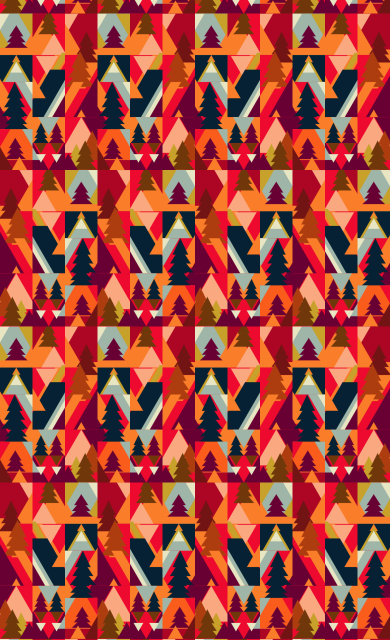
This pattern is drawn by a WebGL 2 fragment shader. Its source:

```glsl
#version 300 es
precision highp float;
// A forest of flat triangles, stepped fir trees and slanted bars in warm colours.
// Three columns of shapes make one tile; every second row of tiles is mirrored.
// Each column is painted back to front with antialiased distance functions.

uniform vec2 u_resolution;
out vec4 fragColor;

const float TILES_ACROSS = 4.0;
const float COLUMNS = 3.0;        // columns in one tile
const float TILE_HEIGHT = 4.808;  // in column widths
const float TOP_OFFSET = 0.423;   // first full row below the top edge
const float SLANT = 0.577;        // run over rise of a 60 degree edge

const vec3 SCARLET = vec3(0.93, 0.04, 0.18);
const vec3 CRIMSON = vec3(0.68, 0.02, 0.14);
const vec3 PLUM    = vec3(0.41, 0.00, 0.20);
const vec3 MAROON  = vec3(0.45, 0.08, 0.08);
const vec3 ORANGE  = vec3(0.98, 0.49, 0.16);
const vec3 FLAME   = vec3(0.98, 0.36, 0.11);
const vec3 PEACH   = vec3(0.98, 0.66, 0.50);
const vec3 CREAM   = vec3(0.91, 0.90, 0.76);
const vec3 SAGE    = vec3(0.62, 0.71, 0.66);
const vec3 GOLD    = vec3(0.78, 0.63, 0.16);
const vec3 RUST    = vec3(0.68, 0.24, 0.06);
const vec3 BROWN   = vec3(0.44, 0.22, 0.04);
const vec3 NAVY    = vec3(0.02, 0.13, 0.20);

vec2 p;       // place in the column, y downwards
vec3 paint;   // colour so far
float soft;   // edge width

void fill(vec3 ink, float d) {
  paint = mix(paint, ink, 1.0 - smoothstep(-soft, soft, d));
}

// Triangle distance from its apex; a negative height points it down.
float triangle(vec2 apex, float h, float w) {
  float t = (p.y - apex.y) / h;
  float side = (abs(p.x - apex.x) - w * t) * abs(h) / length(vec2(h, w));
  return max(side, (t - 1.0) * abs(h));
}

void tri(vec3 ink, float x, float y, float h) {
  fill(ink, triangle(vec2(x, y), h, abs(h) * SLANT));
}

// Fir tree: three overlapping tiers, wider towards the foot.
void tree(vec3 ink, float x, float y, float h, float w) {
  float d = 9.0;
  for (int i = 0; i < 3; i++) {
    float k = float(i);
    d = min(d, triangle(vec2(x, y + 0.26 * k * h), 0.48 * h, w * (0.6 + 0.2 * k)));
  }
  fill(ink, d);
}

// Slanted bar between two heights, leaning right towards its top.
void bar(vec3 ink, float x, float w, float top, float foot) {
  float mid = 0.5 * (top + foot);
  float side = (abs(p.x - x + SLANT * (p.y - mid)) - w) * 0.866;
  fill(ink, max(side, abs(p.y - mid) - 0.5 * (foot - top)));
}

void block(vec3 ink, float top, float foot) {
  fill(ink, max(top - p.y, p.y - foot));
}

void firColumn() {
  paint = SAGE;
  // framed tree
  tri(GOLD, 1.0, 0.75, -0.75);
  tri(CREAM, 0.0, 0.5, -0.5);
  tri(GOLD, 0.0, 0.5, 0.77);
  tri(ORANGE, 1.0, 0.55, 0.72);
  tree(PLUM, 0.5, 0.36, 0.7, 0.36);
  block(ORANGE, 1.05, 1.27);
  // stacked peaks
  block(NAVY, 1.27, 2.1);
  tri(ORANGE, 0.5, 1.27, 0.22);
  tri(GOLD, 0.5, 1.36, 0.74);
  tri(SAGE, 0.5, 1.49, 0.61);
  tri(CREAM, 0.5, 1.49, 0.32);
  // tall trees
  block(SCARLET, 2.1, 3.55);
  tri(ORANGE, 0.0, 2.0, 1.0);
  tri(SAGE, 1.0, 3.0, -0.9);
  tri(CREAM, 1.0, 2.5, -0.4);
  tri(PLUM, 0.0, 2.85, 0.7);
  tri(ORANGE, 1.0, 2.9, 0.65);
  tree(NAVY, 0.45, 2.1, 1.05, 0.4);
  tree(NAVY, 0.5, 2.8, 0.8, 0.42);
  // low tree
  block(FLAME, 3.55, 4.5);
  tri(SAGE, 1.0, 4.1, -0.55);
  tri(SCARLET, 0.0, 4.1, -0.55);
  tree(PLUM, 0.47, 3.82, 0.65, 0.32);
  block(CRIMSON, 4.5, 5.0);
  tri(MAROON, 0.0, 4.1, 0.71);
  tri(ORANGE, 0.6, 4.4, 0.41);
}

void barColumn() {
  paint = SCARLET;
  // slopes
  tri(CRIMSON, 0.0, 1.0, -1.0);
  tri(ORANGE, 0.32, 0.18, 1.09);
  tri(PEACH, 0.66, 0.6, 0.67);
  tree(BROWN, 0.5, -0.15, 0.78, 0.32);
  bar(ORANGE, 0.62, 0.22, 1.27, 2.3);
  bar(GOLD, 0.85, 0.1, 1.2, 1.75);
  tri(PEACH, 0.45, 1.9, -0.6);
  // slanted bars
  bar(SAGE, 0.85, 0.3, 1.9, 3.18);
  bar(CREAM, 0.98, 0.1, 1.75, 3.18);
  bar(NAVY, 0.44, 0.32, 1.72, 3.18);
  tri(ORANGE, 0.0, 1.9, 0.7);
  tri(PLUM, 1.0, 2.5, 0.68);
  // paired trees
  block(ORANGE, 3.18, 3.98);
  tri(SAGE, 0.5, 3.75, -0.57);
  tree(NAVY, 0.26, 3.35, 0.64, 0.25);
  tree(PLUM, 0.74, 3.35, 0.64, 0.25);
  block(PLUM, 3.98, 5.0);
  tri(SCARLET, 0.5, 4.81, -0.83);
  tri(SAGE, 0.0, 4.1, 0.4);
  for (float x = 0.26; x < 1.0; x += 0.48) {
    tri(BROWN, x, 4.3, -0.32);
    tri(CREAM, x, 4.58, -0.26);
  }
}

void peakColumn() {
  paint = CRIMSON;
  // overlapping trees
  tri(PEACH, 0.0, 0.7, -0.7);
  tri(ORANGE, 0.0, 0.3, 0.97);
  block(SCARLET, 1.27, 3.18);
  bar(ORANGE, 0.75, 0.22, 1.1, 2.3);
  tree(MAROON, 0.66, 0.55, 0.95, 0.38);
  tree(RUST, 0.46, 1.15, 1.1, 0.45);
  tri(PLUM, 1.0, 1.9, 1.28);
  bar(ORANGE, 0.1, 0.16, 2.1, 3.18);
  // pale peak
  block(SCARLET, 3.18, 5.0);
  tri(PLUM, 1.0, 4.0, -0.82);
  tri(ORANGE, 0.5, 2.95, 0.23);
  tri(PEACH, 0.5, 3.18, 1.1);
  tree(RUST, 0.84, 3.6, 0.9, 0.36);
  tree(GOLD, 0.35, 4.0, 0.8, 0.32);
  tree(BROWN, 0.62, 3.9, 0.9, 0.36);
  tri(PLUM, 0.1, 4.3, 0.51);
}

vec3 pattern(vec2 q) {
  float row = floor(q.y / TILE_HEIGHT);
  float x = mod(q.x, COLUMNS);
  if (mod(row, 2.0) > 0.5) x = COLUMNS - x;
  p = vec2(fract(x), q.y - row * TILE_HEIGHT);
  if (x < 1.0) firColumn();
  else if (x < 2.0) barColumn();
  else peakColumn();
  return paint;
}

void main() {
  float unit = TILES_ACROSS * COLUMNS / u_resolution.x;
  soft = 0.4 * unit;
  vec3 sum = vec3(0.0);
  // four samples smooth the seams between columns and rows
  for (int i = 0; i < 4; i++) {
    vec2 f = gl_FragCoord.xy + vec2(i % 2, i / 2) * 0.5 - 0.25;
    sum += pattern(vec2(f.x, u_resolution.y - f.y) * unit - vec2(0.0, TOP_OFFSET));
  }
  fragColor = vec4(sum * 0.25, 1.0);
}
```
